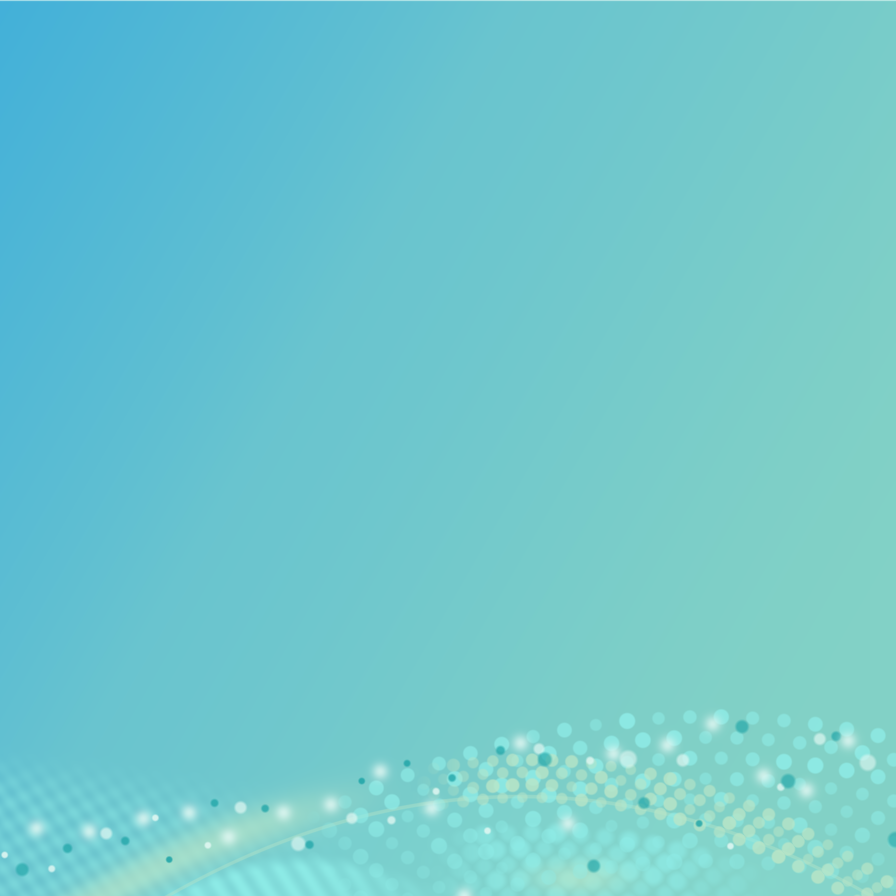
This background is drawn by a three.js fragment shader. Its source:

```glsl
// Calm blue-to-mint diagonal gradient with a dotted wave along the lower edge.
// Arched lattices of discs and soft glows form the wave; hashed particles
// (white, teal and sparkling) are scattered over it.
varying vec2 vUv;

const vec3 BLUE = vec3(0.26, 0.69, 0.85);
const vec3 AQUA = vec3(0.405, 0.765, 0.813);
const vec3 MINT = vec3(0.51, 0.82, 0.775);
const vec3 CYAN = vec3(0.56, 0.93, 0.91);
const vec3 CREAM = vec3(0.73, 0.90, 0.78);
const vec3 TEAL = vec3(0.13, 0.65, 0.66);
const vec3 WHITE = vec3(0.88, 0.97, 0.95);

// Arches: peak x, peak y, curvature
const vec3 OUTER_ARCH = vec3(0.79, 0.200, 0.58);
const vec3 CREAM_ARCH = vec3(0.59, 0.152, 0.85);
const vec3 INNER_ARCH = vec3(0.58, 0.111, 0.72);
const vec3 LOW_ARCH = vec3(0.60, 0.070, 0.80);
const float EDGE = 0.0013;
const float PARTICLES = 56.0;

float hash(vec2 p) {
  return fract(sin(dot(p, vec2(127.1, 311.7))) * 43758.55);
}

float crest(vec3 arch, float x) {
  float d = x - arch.x;
  return arch.y - arch.z * d * d;
}

float disc(vec2 p, vec2 c, float radius, float soft) {
  return 1.0 - smoothstep(radius - soft, radius + soft, length(p - c));
}

float glow(vec2 p, vec2 c, vec2 size) {
  vec2 d = (p - c) / size;
  return exp(-dot(d, d));
}

// Staggered rows of round dots that follow an arch downwards
float archDots(vec2 p, vec3 arch, vec2 gap, float rows, float radius, float soft) {
  float cover = 0.0;
  float row0 = floor((crest(arch, p.x) - p.y) / gap.y + 0.5);
  for (int j = -1; j <= 1; j++) {
    float row = row0 + float(j);
    if (row < 0.0 || row >= rows) continue;
    float shift = 0.5 * mod(row, 2.0);
    float col0 = floor(p.x / gap.x - shift + 0.5);
    for (int i = -1; i <= 1; i++) {
      float col = col0 + float(i);
      float x = (col + shift) * gap.x;
      vec2 c = vec2(x, crest(arch, x) - row * gap.y);
      float h = hash(vec2(col, row));
      float dotCover = disc(p, c, radius * (0.8 + 0.3 * h), soft);
      cover = max(cover, dotCover * (0.55 + 0.45 * h));
    }
  }
  return cover;
}

vec3 background(vec2 p) {
  float t = dot(vec2(p.x, 1.0 - p.y), vec2(0.87, 0.5));
  vec3 col = mix(BLUE, AQUA, clamp(t / 0.5, 0.0, 1.0));
  return mix(col, MINT, smoothstep(0.35, 1.25, t) * step(0.35, t));
}

// Blurred diagonal weave, pale rim and bright ribbed swell on the left
vec3 leftWave(vec3 col, vec2 p) {
  float top = 0.172 - 0.12 * p.x;
  float fade = smoothstep(top, top - 0.07, p.y) * (1.0 - smoothstep(0.12, 0.42, p.x));
  vec2 q = vec2(p.x + p.y * 0.75, p.y - p.x * 0.5) * 6.2832;
  float weave = 0.5 + 0.3 * sin(q.x / 0.021) + 0.2 * sin(q.y / 0.023);
  col = mix(col, CYAN, fade * weave * 0.42);

  float rim = p.y - crest(vec3(0.56, 0.123, 0.62), p.x);
  float rimFade = 1.0 - smoothstep(0.25, 0.48, p.x);
  col = mix(col, CREAM, 0.65 * rimFade * exp(-rim * rim / 0.0006));

  float swell = crest(vec3(0.34, 0.042, 1.7), p.x) - p.y;
  float ribs = 0.72 + 0.28 * sin((p.x + p.y * 0.65) * 6.2832 / 0.027);
  float span = 1.0 - smoothstep(0.32, 0.56, p.x);
  return mix(col, CYAN, smoothstep(-0.008, 0.012, swell) * ribs * span * 0.9);
}

// Crisp dotted arches, a thin inner contour and blurred low dots
vec3 rightWave(vec3 col, vec2 p) {
  float inner = p.y - crest(INNER_ARCH, p.x);
  float body = smoothstep(0.003, -0.003, inner) * smoothstep(0.2, 0.4, p.x);
  col = mix(col, CYAN, body * 0.12);
  col = mix(col, CREAM, 0.4 * (1.0 - smoothstep(0.001, 0.003, abs(inner))));

  float blurDots = archDots(p, LOW_ARCH, vec2(0.027, 0.017), 5.0, 0.010, 0.005);
  col = mix(col, CYAN, blurDots * 0.75 * smoothstep(0.46, 0.58, p.x) * (1.0 - smoothstep(0.72, 0.9, p.x)));
  col = mix(col, CREAM, 0.6 * glow(p, vec2(0.645, 0.020), vec2(0.05, 0.018)));

  float fade = smoothstep(0.32, 0.42, p.x);
  float outer = archDots(p, OUTER_ARCH, vec2(0.035, 0.023), 8.0, 0.0082, EDGE);
  col = mix(col, CYAN, outer * fade * mix(0.45, 0.85, smoothstep(0.02, 0.14, p.y)));
  float cream = archDots(p, CREAM_ARCH, vec2(0.022, 0.014), 4.0, 0.0070, EDGE);
  return mix(col, CREAM, cream * 0.85 * smoothstep(0.45, 0.56, p.x));
}

vec3 particles(vec3 col, vec2 p) {
  for (float i = 0.0; i < PARTICLES; i++) {
    float h = hash(vec2(i, 3.0));
    float x = (i + hash(vec2(i, 7.0))) / PARTICLES;
    float ceiling = 0.08 + 0.125 * smoothstep(0.0, 0.85, x);
    vec2 c = vec2(x, ceiling * sqrt(hash(vec2(i, 11.0))));
    float kind = mod(i, 3.0);
    float radius = mix(0.0035, 0.0095, h * h);
    float cover = disc(p, c, radius, EDGE + 0.001 * h) * mix(0.9, 0.6, h);
    float sparkle = 0.8 * glow(p, c, vec2(0.009));
    col = mix(col, kind == 1.0 ? TEAL : WHITE, kind == 2.0 ? sparkle : cover);
  }
  return col;
}

void main() {
  vec3 col = background(vUv);
  if (vUv.y < 0.25) col = particles(rightWave(leftWave(col, vUv), vUv), vUv);
  col = mix(col, WHITE, 0.6 * smoothstep(0.998, 0.9995, vUv.y)); // top hairline
  gl_FragColor = vec4(col, 1.0);
}
```
